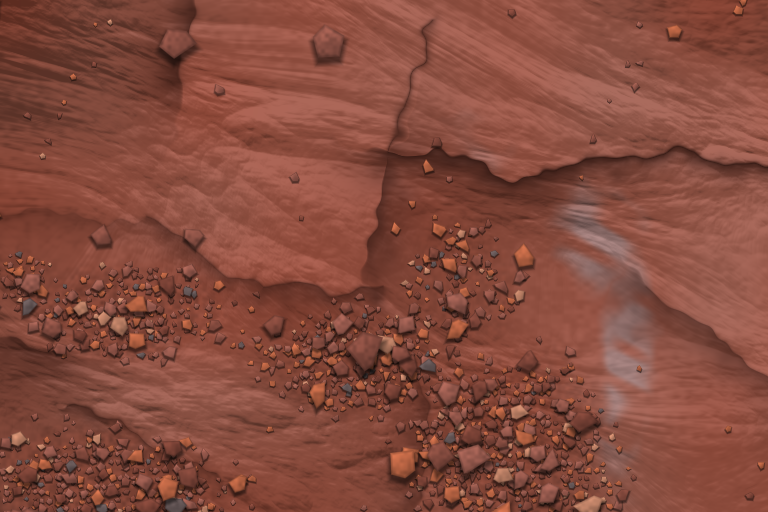
Reproduce this texture procedurally as a Shadertoy shader.

```glsl
// Weathered red rock face with shaded ledges, a grey mineral streak and loose gravel.
const vec3 DEEP = vec3(0.17, 0.08, 0.06);
const vec3 DARK = vec3(0.36, 0.18, 0.135);
const vec3 RED = vec3(0.54, 0.285, 0.225);
const vec3 PALE = vec3(0.68, 0.395, 0.335);
const vec3 GREY = vec3(0.60, 0.50, 0.50);

float hash(vec2 p) { return fract(sin(dot(p, vec2(127.1, 311.7))) * 43758.5453); }

float noise(vec2 p) {
    vec2 i = floor(p), f = fract(p);
    f = f * f * (3.0 - 2.0 * f);
    return mix(mix(hash(i), hash(i + vec2(1, 0)), f.x),
               mix(hash(i + vec2(0, 1)), hash(i + 1.0), f.x), f.y);
}

vec2 noise2(vec2 p) { return vec2(noise(p), noise(p + 37.0)) - 0.5; }

vec2 rotate(vec2 p, float a) {
    float c = cos(a), s = sin(a);
    return vec2(c * p.x - s * p.y, s * p.x + c * p.y);
}

// Chiselled height: warped, creased octaves stretched along the bedding
float relief(vec2 p, float tilt) {
    vec2 q = rotate(p, tilt) * vec2(3.2, 7.0);
    q += 1.3 * noise2(q * 0.7);
    float h = 0.0, amp = 0.5;
    for (int i = 0; i < 6; i++) {
        h += amp * abs(2.0 * noise(q) - 1.0);
        q = rotate(q, 0.35) * 2.03 + 11.3;
        amp *= 0.47;
    }
    return h;
}

// Shadow of an edge from e.xy to e.zw, wide on the right of its direction
float crease(vec2 p, vec4 e, float wide, float strength) {
    vec2 ab = e.zw - e.xy, ap = p - e.xy;
    vec2 d = ap - ab * clamp(dot(ap, ab) / dot(ab, ab), 0.0, 1.0);
    float side = dot(d, normalize(vec2(ab.y, -ab.x)));
    return strength * exp(-length(d) / mix(0.004, wide, smoothstep(-0.004, 0.008, side)));
}

float ledges(vec2 p) {
    float s = crease(p, vec4(0, 0.6, 0.28, 0.56), 0.03, 0.35);
    s = max(s, crease(p, vec4(0.28, 0.56, 0.5, 0.415), 0.025, 0.6));
    s = max(s, crease(p, vec4(0.5, 0.415, 0.74, 0.45), 0.025, 0.7));
    s = max(s, crease(p, vec4(0.71, 0.52, 0.775, 0.69), 0.06, 0.75));
    s = max(s, crease(p, vec4(0.78, 0.7, 0.83, 0.96), 0.007, 0.7));
    s = max(s, crease(p, vec4(0.78, 0.7, 1.06, 0.66), 0.05, 0.95));
    s = max(s, crease(p, vec4(1.06, 0.66, 1.24, 0.7), 0.025, 1.0));
    s = max(s, crease(p, vec4(1.24, 0.7, 1.5, 0.695), 0.018, 0.95));
    s = max(s, crease(p, vec4(0.38, 1, 0.35, 0.84), 0.05, 0.75));
    s = max(s, crease(p, vec4(0, 0.31, 0.11, 0.31), 0.06, 0.7));
    s = max(s, crease(p, vec4(0.12, 0.2, 0.43, 0.08), 0.02, 0.75));
    s = max(s, crease(p, vec4(0.81, 0.26, 0.82, 0.04), 0.035, 0.7));
    return max(s, crease(p, vec4(1.25, 0.45, 1.5, 0.24), 0.05, 0.6));
}

// Soft ellipse with centre e.xy and radii e.zw
float blob(vec2 p, vec4 e) { return 1.0 - smoothstep(0.45, 1.15, length((p - e.xy) / e.zw)); }

// Where loose stones have gathered
float gravelCover(vec2 p) {
    float c = max(blob(p, vec4(0.25, 0.39, 0.2, 0.1)), blob(p, vec4(0.7, 0.3, 0.21, 0.12)));
    c = max(c, 0.55 * blob(p, vec4(0.9, 0.44, 0.13, 0.14)));
    c = max(c, 0.7 * blob(p, vec4(0.02, 0.46, 0.1, 0.07)));
    c = max(c, blob(p, vec4(0.2, 0.04, 0.29, 0.13)));
    return max(c, blob(p, vec4(1.0, 0.11, 0.23, 0.21)));
}

vec3 stoneColour(float pick) {
    vec3 c = mix(vec3(0.5, 0.27, 0.22), vec3(0.62, 0.37, 0.32), smoothstep(0.0, 0.6, pick));
    c = mix(c, vec3(0.74, 0.4, 0.27), step(0.6, pick));
    c = mix(c, vec3(0.78, 0.53, 0.42), step(0.88, pick));
    return mix(c, vec3(0.42, 0.36, 0.36), step(0.95, pick));
}

// Signed distance to an irregular five-sided pebble
float pebble(vec2 q, float radius, float seed) {
    float d = -1.0;
    for (int k = 0; k < 5; k++) {
        float r = hash(vec2(seed * 91.0, k)), a = 1.2566 * (float(k) + 0.7 * r) + 6.28 * seed;
        d = max(d, dot(q, vec2(cos(a), sin(a))) - radius * (0.6 + 0.4 * r));
    }
    return d;
}

// One layer of jittered stones, each with a contact shadow
vec3 scatter(vec3 col, vec2 p, float cell, float density, float blur) {
    for (int n = 0; n < 9; n++) {
        vec2 id = floor(p / cell) + vec2(n % 3, n / 3) - 1.0;
        vec2 q = p - (id + 0.5 + 0.8 * noise2(id * 7.31 + 3.0)) * cell;
        if (hash(id + 5.7) > density * gravelCover(p - q)) continue;
        float seed = hash(id + cell * 700.0), radius = cell * mix(0.25, 0.52, hash(id + 19.1));
        float d = pebble(q, radius, seed), under = pebble(q + vec2(0, 0.3 * radius), radius, seed);
        col *= 0.5 + 0.5 * smoothstep(-0.1 * radius, 0.35 * radius, under);
        float light = 0.82 + 0.2 * dot(q, vec2(-0.4, 0.9)) / radius + 0.22 * noise(p * 130.0);
        light *= mix(1.0, 0.8, smoothstep(-0.2 * radius, 0.0, d));
        col = mix(col, stoneColour(hash(id + 31.7)) * light, 1.0 - smoothstep(-blur, blur, d));
    }
    return col;
}

void mainImage(out vec4 fragColor, in vec2 fragCoord) {
    vec2 p = fragCoord / iResolution.y;
    vec2 bent = p + 0.05 * noise2(p * 9.0) + 0.025 * noise2(p * 34.0);
    // Rock lit from above
    float tilt = 0.3;
    float slope = (relief(p, tilt) - relief(p + vec2(-0.0015, 0.0048), tilt)) / 0.005;
    float tone = 0.53 + 0.021 * slope + 0.4 * (noise(p * 3.3 + 4.0) - 0.5);
    tone += 0.14 * noise(p * vec2(75, 110)) - 0.28 * blob(bent, vec4(0.05, 0.92, 0.36, 0.25));
    tone -= 0.3 * blob(bent, vec4(1.42, 0.98, 0.36, 0.16)) + 0.25 * blob(bent, vec4(0.93, 0.58, 0.2, 0.11));
    vec3 col = mix(DARK, RED, smoothstep(0.05, 0.52, tone));
    col = mix(col, PALE, smoothstep(0.48, 0.98, tone));
    col += vec3(-0.01, 0.02, 0.025) * (2.0 * noise(p * 5.0 + 20.0) - 0.6);
    // Grey mineral streak
    float grey = max(blob(bent, vec4(1.17, 0.54, 0.09, 0.12)), blob(bent, vec4(1.22, 0.3, 0.06, 0.26)));
    grey = max(grey, 0.6 * blob(bent, vec4(0.95, 0.72, 0.07, 0.05)));
    grey *= smoothstep(0.15, 0.6, noise(rotate(p, 0.5) * vec2(14, 30)));
    col = mix(col, GREY * (0.55 + 0.65 * clamp(tone, 0.0, 1.0)), 0.8 * grey);
    // Ledge shadows, then gravel from fine to coarse
    col = mix(col, DEEP, 0.9 * ledges(bent));
    vec3 soil = vec3(0.46, 0.235, 0.18) * (0.75 + 0.5 * noise(p * 120.0));
    col = mix(col, soil, 0.6 * gravelCover(bent));
    float cell = 0.015;
    for (int i = 0; i < 4; i++) {
        col = scatter(col, p, cell, 0.8 - 0.17 * float(i), 0.8 / iResolution.y);
        cell *= 1.7;
    }
    fragColor = vec4(clamp(col, 0.0, 1.0), 1.0);
}
```
